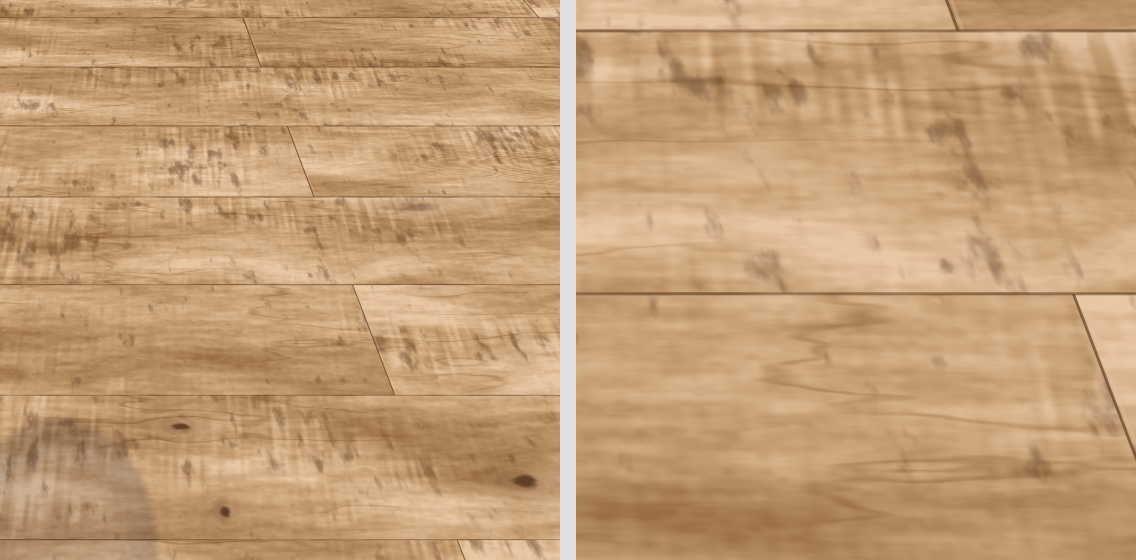
Left: the whole. Right: its middle third, enlarged.
A Shadertoy shader for this texture:

```glsl
// Oak plank floor seen in perspective: rows run across, butt joints alternate.
// Canvas points are projected onto the floor plane, split into planks, and each
// plank gets layered stretched noise for grain, saw marks, flecks and knots.

const float HORIZON = 0.992;               // height of the horizon above the canvas top
const float VANISH_X = 0.056;              // where the butt joints converge
const float FIRST_SEAM = 0.9771;           // inverse depth of row 0
const float ROW_STEP = 0.07763;            // inverse depth per row
const float PLANK_LENGTH = 1.04;
const float LENGTH_SCALE = 6.0;            // plank widths per unit along the floor

const vec3 DARK_OAK = vec3(0.60, 0.43, 0.27);
const vec3 MID_OAK = vec3(0.765, 0.605, 0.435);
const vec3 PALE_OAK = vec3(0.91, 0.78, 0.64);
const vec3 KNOT_BROWN = vec3(0.38, 0.25, 0.15);
const vec3 SEAM_BROWN = vec3(0.40, 0.27, 0.16);

// Tone shift of the left and right plank in rows -1 to 6
const float LEFT_TONE[8] = float[8](-0.08, 0.0, 0.07, 0.09, -0.04, -0.06, -0.01, 0.03);
const float RIGHT_TONE[8] = float[8](0.2, -0.13, 0.0, -0.03, 0.0, 0.2, 0.0, 0.2);

// Knots: centre on the floor, then radii
const vec4 KNOTS[4] = vec4[4](
    vec4(2.85, 5.63, 0.075, 0.045), vec4(1.09, 5.83, 0.028, 0.035),
    vec4(0.92, 5.24, 0.06, 0.025), vec4(3.02, 3.14, 0.24, 0.07));

float hash(vec2 p) {
    vec3 q = fract(p.xyx * vec3(0.1031, 0.1030, 0.0973));
    q += dot(q, q.yzx + 33.33);
    return fract((q.x + q.y) * q.z);
}

float noise(vec2 p) {
    vec2 i = floor(p), f = fract(p);
    f = f * f * (3.0 - 2.0 * f);
    return mix(mix(hash(i), hash(i + vec2(1, 0)), f.x),
               mix(hash(i + vec2(0, 1)), hash(i + vec2(1, 1)), f.x), f.y);
}

float fbm(vec2 p) {
    float sum = 0.0, amp = 0.533;
    for (int i = 0; i < 4; i++) {
        sum += amp * noise(p);
        p = p * 2.03 + vec2(7.3, 3.1);
        amp *= 0.5;
    }
    return sum;
}

// Returns knot darkness in x and the bend of the grain around knots in y
vec2 knots(vec2 p) {
    vec2 result = vec2(0.0);
    for (int i = 0; i < 4; i++) {
        vec2 offset = (p - KNOTS[i].xy) / KNOTS[i].zw;
        float d = length(offset) + 1.1 * (fbm(p * vec2(9.0, 22.0)) - 0.5);
        float core = 0.8 * (1.0 - smoothstep(0.3, 1.2, d));
        float halo = 0.22 * exp(-0.12 * dot(offset, offset));
        result.x = max(result.x, (core + halo) * (i == 3 ? 0.5 : 1.0));
        result.y -= 0.05 * offset.y * exp(-0.15 * dot(offset, offset));
    }
    return result;
}

// Nested arches of flat-sawn grain with their tip at the given point
float cathedral(vec2 p, vec2 tip) {
    vec2 q = p - tip;
    float depth = q.x - 16.0 * q.y * q.y + 0.35 * (fbm(p * vec2(3.0, 9.0)) - 0.5);
    float mask = smoothstep(0.0, 0.25, depth) * (1.0 - smoothstep(0.2, 0.34, abs(q.y)));
    return mask * sin(48.0 * depth);
}

// Brightness of the wood in x, dark flecks in y
vec2 woodGrain(vec2 p, vec2 seed) {
    vec2 q = p + seed;
    float warp = noise(q * vec2(1.3, 3.0)) - 0.5;
    float band = fbm(q * vec2(0.75, 3.6) + vec2(0.0, warp));
    float fibre = fbm(q * vec2(5.0, 26.0) + warp);
    float pores = noise(q * vec2(34.0, 42.0));
    float worn = smoothstep(0.42, 0.72, fbm(q * vec2(1.1, 2.2) + 19.0));
    float saw = noise(q * vec2(38.0, 3.5) + vec2(q.y * 4.0, 0.0)) - 0.45;
    float vein = 1.0 - abs(2.0 * fbm(q * vec2(0.8, 5.0) + 41.0) - 1.0);
    vein = smoothstep(0.93, 1.0, vein) * smoothstep(0.4, 0.7, noise(q * vec2(1.5, 2.0)));
    float tone = 0.57 + 1.15 * (band - 0.5) + 0.5 * (fibre - 0.5) + 0.13 * (pores - 0.5)
               + saw * (0.07 + 0.4 * worn) - 0.26 * vein;
    float fleck = smoothstep(0.68, 0.92, fbm(q * vec2(13.0, 6.0) + 5.0) + 0.14 * worn);
    return vec2(tone, fleck);
}

float line(float d, float halfWidth, float px) {
    return 1.0 - smoothstep(max(halfWidth - px, 0.0), halfWidth + px, abs(d));
}

void mainImage(out vec4 fragColor, in vec2 fragCoord) {
    vec2 canvas = fragCoord / iResolution.xy;
    canvas.y = 1.0 - canvas.y;
    float px = 0.7 / iResolution.y;

    // Floor projection and plank lookup
    float depth = canvas.y + HORIZON;
    float across = (FIRST_SEAM - 1.0 / depth) / ROW_STEP;
    float along = (canvas.x - VANISH_X) / depth;
    float row = floor(across);
    float joint = 0.369 + 0.0033 * row + 0.5 * PLANK_LENGTH * mod(row, 2.0);
    float plank = floor((along - joint) / PLANK_LENGTH);
    int tier = clamp(int(row) + 1, 0, 7);

    // Wood
    vec2 floorPos = vec2(along * LENGTH_SCALE, across);
    vec2 knot = knots(floorPos);
    vec2 seed = 60.0 * vec2(hash(vec2(row, plank) + 11.0), hash(vec2(plank, row) + 37.0));
    vec2 grain = woodGrain(floorPos + vec2(0.0, knot.y), seed);
    float tone = grain.x + (plank < 0.0 ? LEFT_TONE[tier] : RIGHT_TONE[tier]);
    if (row == 2.0 && plank == 0.0) tone += 0.1 * cathedral(floorPos, vec2(3.0, 2.56));
    tone = clamp(tone, 0.0, 1.0);
    vec3 color = mix(DARK_OAK, MID_OAK, min(2.0 * tone, 1.0));
    color = mix(color, PALE_OAK, max(2.0 * tone - 1.0, 0.0));
    color = mix(color, KNOT_BROWN, max(0.45 * grain.y, knot.x));

    // Seams between rows and butt joints, measured in canvas units
    float seamDist = (across - round(across)) * ROW_STEP * depth * depth;
    float jointDist = (along - joint) * depth;
    float seamWear = 0.3 + 0.45 * noise(vec2(along * 45.0, round(across) * 7.0));
    color = mix(color, PALE_OAK, 0.3 * line(jointDist - 0.003, 0.001, px));
    color = mix(color, SEAM_BROWN, seamWear * line(seamDist, 0.0009, px));
    color = mix(color, SEAM_BROWN, 0.75 * line(jointDist, 0.0009, px));

    // Soft rounded shadow in the lower left corner
    float shadow = length((canvas - vec2(0.104, 0.99)) / vec2(0.18, 0.245));
    float shade = (1.0 - smoothstep(0.93, 1.05, shadow)) * mix(0.65, 1.0, smoothstep(0.55, 0.8, shadow));
    color *= mix(vec3(1.0), vec3(0.83, 0.83, 0.86), shade);

    fragColor = vec4(color, 1.0);
}
```
